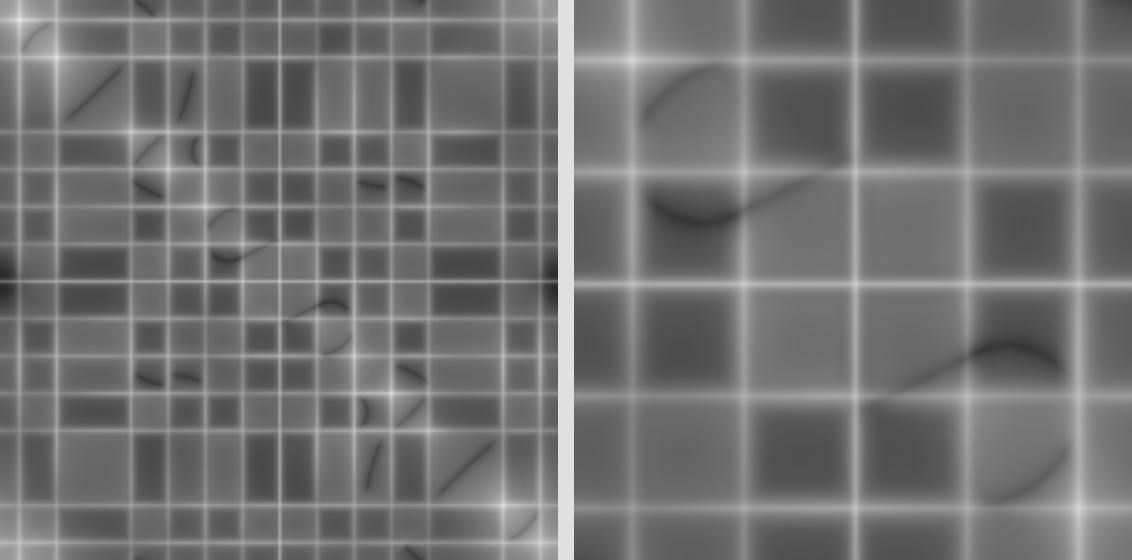
Left: the whole. Right: its middle third, enlarged.
A Shadertoy shader for this pattern:

```glsl
// Grey glowing lattice on a 15-unit torus, symmetric through its centre.
// Glow lines cross at whole units (all but +-5), stars run down the diagonal,
// and bowed dark creases with wrapped gradient noise break up the cells.

const float PERIOD = 15.0;

vec2 wrapOffset(vec2 p) {
    return mod(p + 0.5 * PERIOD, PERIOD) - 0.5 * PERIOD;
}

vec2 hashGradient(vec2 cell, float period) {
    cell = mod(cell, period);
    float angle = 6.2832 * fract(sin(dot(cell, vec2(127.1, 311.7))) * 437.585);
    return vec2(cos(angle), sin(angle));
}

float gradientNoise(vec2 p, float period) {
    vec2 i = floor(p), f = fract(p);
    vec2 u = f * f * f * (f * (f * 6.0 - 15.0) + 10.0);
    vec2 e = vec2(0.0, 1.0);
    float a = dot(hashGradient(i, period), f);
    float b = dot(hashGradient(i + e.yx, period), f - e.yx);
    float c = dot(hashGradient(i + e.xy, period), f - e.xy);
    float d = dot(hashGradient(i + e.yy, period), f - e.yy);
    return mix(mix(a, b, u.x), mix(c, d, u.x), u.y);
}

// Distance to the nearest line on one axis; the fifth lines are left out.
float lineDistance(float x) {
    float nearest = round(x);
    float d = abs(x - nearest);
    return abs(nearest) == 5.0 ? 1.0 - d : d;
}

float lineGlow(float x, float d, float strength) {
    float soft = sqrt(d * d + 0.0004);
    if (abs(x) < 0.5) return 0.42 * exp(-soft * 24.0) + 0.05 * exp(-d * 3.0);
    return strength * (0.25 * exp(-soft * 13.0) + 0.06 * exp(-d * 3.0));
}

// Signed weight of a row or column of cells, mirrored about the centre.
float cellWeight(float x) {
    float weights[8] = float[8](0.9, -0.9, -0.4, 0.9, -0.8, -0.8, 0.6, 0.0);
    return weights[int(min(abs(floor(x) + 0.5) - 0.5, 7.0))];
}

// Dark ridge along a parabola that leaves the chord by bow.
float crease(vec2 p, vec4 ends, float bow) {
    vec2 chord = ends.zw - ends.xy;
    float len = length(chord);
    vec2 dir = chord / len;
    vec2 r = wrapOffset(p - ends.xy);
    float t = dot(r, dir) / len;
    float slope = 4.0 * bow * (1.0 - 2.0 * t) / len;
    float d = abs(dot(r, vec2(-dir.y, dir.x)) - 4.0 * bow * t * (1.0 - t));
    d /= sqrt(1.0 + slope * slope);
    float fade = smoothstep(0.0, 0.22, t) * smoothstep(1.0, 0.78, t);
    return fade * (0.09 * exp(-sqrt(d * d + 0.0006) * 13.0) + 0.07 * exp(-d * 4.5));
}

float creases(vec2 p) {
    vec4 ends[12] = vec4[12](
        vec4(-6.0, -4.1, -4.0, -6.0), vec4(-2.3, -5.8, -2.8, -4.1),
        vec4(-4.0, -3.0, -3.0, -4.0), vec4(-4.1, -2.8, -3.0, -2.2),
        vec4(-2.0, -1.3, -1.0, -2.0), vec4(-2.0, -0.9, -0.8, -0.8),
        vec4(-1.3, -0.5, 0.1, -1.2), vec4(-7.0, -6.0, -6.0, -7.0),
        vec4(-2.1, -4.0, -2.1, -3.0), vec4(3.0, -2.8, 4.0, -2.4),
        vec4(2.0, -2.7, 3.0, -2.5), vec4(-4.0, -7.6, -3.3, -7.0));
    float bows[12] = float[12](0.04, -0.06, -0.06, 0.05, -0.17, 0.3,
                               0.0, -0.16, 0.25, -0.08, 0.03, -0.05);
    float dark = 0.0;
    for (int i = 0; i < 12; i++)
        dark += crease(p, ends[i], bows[i]) + crease(-p, ends[i], bows[i]);
    return dark;
}

void mainImage(out vec4 fragColor, in vec2 fragCoord) {
    vec2 uv = fragCoord / iResolution.xy;
    vec2 p = wrapOffset((uv - vec2(0.5015, 0.4975)) * vec2(PERIOD, -PERIOD));
    vec2 d = vec2(lineDistance(p.x), lineDistance(p.y));

    // Uneven ground and alternating light and dark cells
    vec2 noiseAt = (p + 0.5 * PERIOD) / PERIOD;
    float blotch = gradientNoise(noiseAt * 7.0, 7.0);
    float grey = 0.335 + 0.06 * blotch;
    vec2 inner = smoothstep(0.0, 0.25, d);
    grey += 0.065 * cellWeight(p.x) * cellWeight(p.y) * inner.x * inner.y;

    // Lines, weaker toward the outer border
    vec2 strength = 1.0 - 0.35 * smoothstep(3.5, 7.5, abs(p.yx));
    strength *= 0.95 + 0.5 * vec2(blotch, gradientNoise(noiseAt * 9.0, 9.0));
    vec2 glow = vec2(lineGlow(p.x, d.x, strength.x), lineGlow(p.y, d.y, strength.y));
    grey += length(glow);

    // Diagonal stars grow away from the centre
    for (int i = -7; i <= 7; i++) {
        float k = abs(float(i));
        if (k == 0.0 || k == 5.0) continue;
        float r = length(wrapOffset(p - float(i)));
        grey += (0.09 + 0.02 * k) * exp(-r * (2.5 - 0.2 * k));
    }

    // Creases and the shadow where the side edges meet
    grey -= creases(p);
    vec2 side = wrapOffset(p - vec2(0.5 * PERIOD, 0.0));
    grey -= 0.22 * exp(-dot(side, side) * 2.2);
    fragColor = vec4(vec3(clamp(grey, 0.0, 1.0)), 1.0);
}
```
